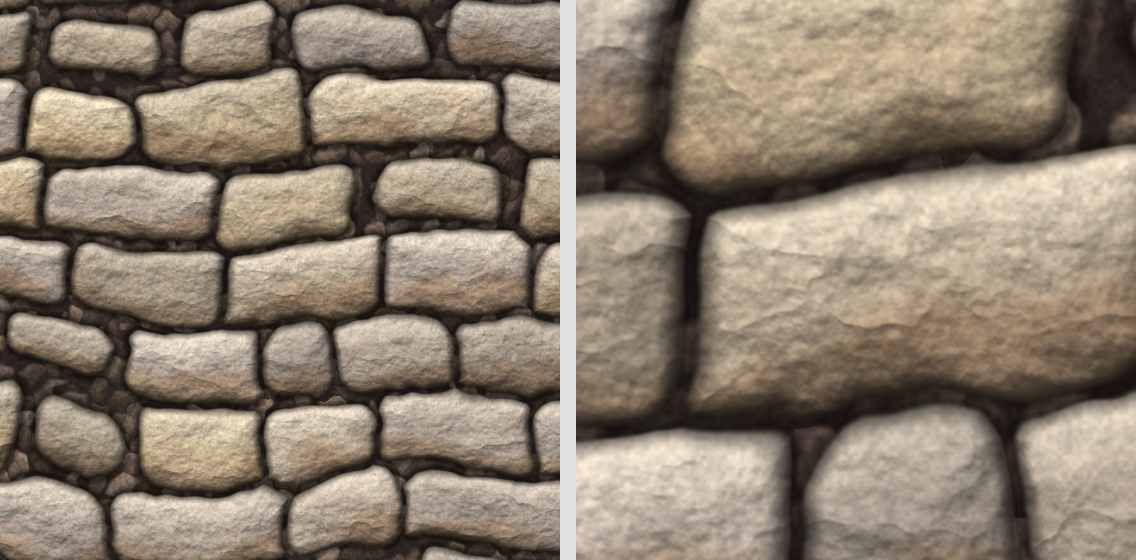
Left: the whole. Right: its middle third, enlarged.
A three.js fragment shader for this texture:

```glsl
// Dry stone wall: rounded, rough-hewn beige stones in uneven courses over dark rubble.
varying vec2 vUv;

float hash(vec2 p) {
  vec3 q = fract(p.xyx * 0.1031);
  q += dot(q, q.yzx + 33.33);
  return fract((q.x + q.y) * q.z);
}

float noise(vec2 p) {
  vec2 i = floor(p), f = fract(p);
  f = f * f * (3.0 - 2.0 * f);
  return mix(mix(hash(i), hash(i + vec2(1.0, 0.0)), f.x),
             mix(hash(i + vec2(0.0, 1.0)), hash(i + 1.0), f.x), f.y);
}

float fbm(vec2 p) {
  float sum = 0.0, amp = 0.5;
  for (int i = 0; i < 5; i++) {
    sum += amp * noise(p);
    p = mat2(1.6, 1.2, -1.2, 1.6) * p + 7.3;
    amp *= 0.5;
  }
  return sum;
}

// Returns depth inside the nearest stone, its cell id, and the height within it (-1 to 1)
vec4 stones(vec2 p) {
  p.y += 0.07 * (noise(p * 2.6 + 4.0) - 0.5);
  p += 0.024 * (vec2(noise(p * 13.0), noise(p * 13.0 + 31.0)) - 0.5);
  p += 0.006 * (vec2(noise(p * 42.0), noise(p * 42.0 + 17.0)) - 0.5);
  float nearest = 1.0, second = 1.0, level = 0.0;
  vec2 id = vec2(0.0);
  for (int j = -1; j <= 1; j++) {
    float row = floor(p.y * 7.0) + float(j);
    float width = mix(0.2, 0.31, hash(vec2(row, 3.0)));
    float s = p.x / width + 9.0 * hash(vec2(row, 57.0));
    for (int i = -1; i <= 1; i++) {
      vec2 cell = vec2(floor(s) + float(i), row);
      float left = cell.x + 0.6 * hash(cell);
      float right = cell.x + 1.0 + 0.6 * hash(cell + vec2(1.0, 0.0));
      float a = hash(cell + 41.0), b = hash(cell + 73.0), c = hash(cell + 97.0);
      vec2 q = vec2((s - 0.5 * (left + right)) * width,
                    p.y - (row + 0.5) / 7.0 - 0.022 * (a - 0.5));
      q += vec2(0.35 * (c - 0.5) * q.y, 0.16 * (b - 0.5) * q.x);
      vec2 size = vec2(0.5 * (right - left) * width, mix(0.058, 0.074, c));
      size *= 1.0 - 0.24 * step(0.8, b);
      size.y *= 1.0 + 0.4 * (a - 0.5) * clamp(q.x / size.x, -1.0, 1.0);
      float corner = min(mix(0.025, 0.05, b), 0.8 * min(size.x, size.y));
      vec2 k = abs(q) - size + corner;
      float d = length(max(k, 0.0)) + min(max(k.x, k.y), 0.0) - corner;
      if (d < nearest) {
        second = nearest;
        nearest = d;
        id = cell;
        level = q.y / size.y;
      } else {
        second = min(second, d);
      }
    }
  }
  return vec4(min(-nearest, 0.5 * (second - nearest) - 0.004), id, level);
}

// Bulging profile with hewn facets and a gritty skin
float relief(vec2 p) {
  float depth = max(stones(p).x, 0.0);
  float facets = abs(fbm(p * vec2(8.0, 12.0) + 3.0) - 0.48);
  return 0.021 * (1.0 - exp(-depth / 0.016)) - 0.03 * facets + 0.005 * fbm(p * 60.0);
}

// Small rounded pebbles packed in the gaps
vec3 rubble(vec2 p) {
  vec2 g = p * 24.0 + 0.7 * noise(p * 50.0);
  float best = 2.0, tone = 0.0;
  vec2 offset = vec2(0.0);
  for (int j = -1; j <= 1; j++) {
    for (int i = -1; i <= 1; i++) {
      vec2 cell = floor(g) + vec2(float(i), float(j));
      vec2 v = g - cell - 0.2 - 0.6 * vec2(hash(cell), hash(cell + 19.0));
      float d = length(v) / mix(0.4, 0.7, hash(cell + 61.0));
      if (d < best) {
        best = d;
        offset = v;
        tone = hash(cell + 83.0);
      }
    }
  }
  vec3 pebble = mix(vec3(0.27, 0.22, 0.19), vec3(0.5, 0.43, 0.37), tone * tone);
  pebble *= 0.9 + 0.6 * offset.y;
  return mix(pebble, vec3(0.16, 0.13, 0.12), smoothstep(0.6, 1.05, best));
}

void main() {
  vec2 p = vUv;
  vec4 stone = stones(p);
  float grain = noise(p * 190.0) + noise(p * 330.0) - 1.0;

  // Surface normal and light from above
  float e = 0.002, h = relief(p);
  vec2 slope = vec2(relief(p + vec2(e, 0.0)) - h, relief(p + vec2(0.0, e)) - h) / e;
  float light = dot(normalize(vec3(-slope, 1.0)), normalize(vec3(-0.25, 0.7, 0.75)));

  // Stone colour: grey to buff, pale on top, brown stains below
  float tone = hash(stone.yz + 11.0), patches = fbm(p * 9.0 + stone.yz * 5.0);
  vec3 color = mix(vec3(0.64, 0.59, 0.55), vec3(0.77, 0.69, 0.55), tone * tone);
  color = mix(color, vec3(0.8, 0.76, 0.69), 0.6 * smoothstep(0.1, 0.9, stone.w + patches - 0.4));
  float stain = smoothstep(0.15, 0.75, -stone.w + 1.6 * (patches - 0.45));
  color = mix(color, vec3(0.56, 0.45, 0.34), 0.65 * stain);
  color *= 0.9 + 0.2 * hash(stone.yz + 29.0) + 0.11 * grain;
  color *= 0.48 + 0.72 * max(light, 0.0);
  color *= mix(0.42, 1.0, smoothstep(-0.002, 0.014, stone.x));

  // Gaps darken where they tuck under the stones
  vec3 gap = rubble(p) * (1.0 + 0.25 * grain);
  gap *= mix(0.55, 1.1, smoothstep(0.0, 0.016, -stone.x));
  gl_FragColor = vec4(mix(gap, color, smoothstep(-0.002, 0.003, stone.x)), 1.0);
}
```
